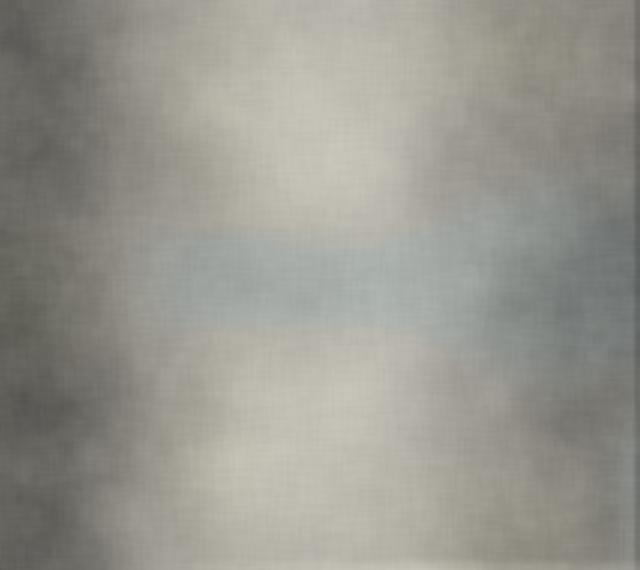
Give the GLSL for this background, as a WebGL 2 fragment shader.

```glsl
#version 300 es
precision highp float;

uniform vec2 u_resolution;
out vec4 outColor;

const float SHADE_LEFT = 0.405;
const float SHADE_PEAK = 0.735;
const float RIGHT_FALL = 0.235;
const float WARP_AMOUNT = 0.075;
const float CLOUD_AMOUNT = 0.11;
const float MOTTLE_AMOUNT = 0.065;
const float WEAVE_AMOUNT = 0.016;
const vec3 WARM_TINT = vec3(1.015, 0.997, 0.948);
const vec3 COOL_TINT = vec3(0.975, 1.008, 0.988);
const vec3 OLIVE_TINT = vec3(1.010, 1.000, 0.905);

float hash(vec2 p) {
    vec3 q = fract(vec3(p.xyx) * 0.1031);
    q += dot(q, q.yzx + 33.33);
    return fract((q.x + q.y) * q.z);
}

float noise(vec2 p) {
    vec2 i = floor(p);
    vec2 f = fract(p);
    f = f * f * (3.0 - 2.0 * f);
    float low = mix(hash(i), hash(i + vec2(1.0, 0.0)), f.x);
    float high = mix(hash(i + vec2(0.0, 1.0)), hash(i + 1.0), f.x);
    return mix(low, high, f.y);
}

// Layered noise centred on zero
float fbm(vec2 p) {
    float sum = 0.0;
    float gain = 0.5;
    for (int i = 0; i < 5; i++) {
        sum += gain * (noise(p) - 0.5);
        p = mat2(1.6, 1.2, -1.2, 1.6) * p + 17.3;
        gain *= 0.5;
    }
    return sum;
}

// Soft elliptical spot
float spot(vec2 p, vec2 centre, vec2 radius) {
    vec2 d = (p - centre) / radius;
    return exp(-dot(d, d));
}

// Brightness; m.y is the distance from the horizontal axis
float backdropShade(vec2 m) {
    float shade = mix(SHADE_LEFT, SHADE_PEAK, smoothstep(0.02, 0.46, m.x));
    shade -= RIGHT_FALL * smoothstep(0.52, 1.0, m.x);

    // Darker hollows
    shade -= 0.080 * spot(m, vec2(0.43, 0.0), vec2(0.18, 0.10));
    shade -= 0.035 * spot(m, vec2(0.09, 0.23), vec2(0.09, 0.07));
    shade -= 0.040 * spot(m, vec2(0.10, 0.40), vec2(0.09, 0.09));
    shade -= 0.035 * spot(m, vec2(0.33, 0.20), vec2(0.06, 0.08));
    shade -= 0.035 * spot(m, vec2(0.69, 0.20), vec2(0.05, 0.10));
    shade -= 0.030 * spot(m, vec2(0.86, 0.25), vec2(0.10, 0.08));
    shade -= 0.025 * spot(m, vec2(0.55, 0.52), vec2(0.30, 0.10));

    // Lighter clouds
    shade += 0.045 * spot(m, vec2(0.21, 0.03), vec2(0.08, 0.10));
    shade += 0.035 * spot(m, vec2(0.35, 0.31), vec2(0.08, 0.08));
    shade += 0.030 * spot(m, vec2(0.52, 0.22), vec2(0.10, 0.08));
    shade += 0.030 * spot(m, vec2(0.22, 0.42), vec2(0.07, 0.12));
    return shade;
}

void main() {
    vec2 uv = gl_FragCoord.xy / u_resolution;
    vec2 p = uv * vec2(u_resolution.x / u_resolution.y, 1.0);

    // Ragged cloud outlines
    vec2 warp = vec2(fbm(p * 5.0 + 3.1), fbm(p * 5.0 + 41.7));
    vec2 w = uv + WARP_AMOUNT * warp;
    float axisDistance = sqrt((w.y - 0.5) * (w.y - 0.5) + 0.0002);
    float shade = backdropShade(vec2(w.x, axisDistance));
    shade -= 0.035 * spot(w, vec2(0.84, 0.46), vec2(0.11, 0.09));
    shade += 0.025 * spot(w, vec2(0.90, 0.61), vec2(0.08, 0.06));

    // Mottled paint and a faint woven grain
    float sideTexture = mix(0.45, 1.0, smoothstep(0.1, 0.4, abs(uv.x - 0.5)));
    shade += sideTexture * CLOUD_AMOUNT * fbm(p * 7.0 + 9.0);
    shade += sideTexture * MOTTLE_AMOUNT * fbm(p * 24.0 + 60.0);
    float weave = noise(p * vec2(28.0, 210.0)) + noise(p * vec2(190.0, 32.0)) - 1.0;
    shade += WEAVE_AMOUNT * weave;

    // Cool band widening to the right, olive patches elsewhere
    float bandWidth = mix(0.075, 0.17, smoothstep(0.55, 0.90, w.x));
    float bandY = mix(0.51, 0.495, smoothstep(0.5, 0.9, w.x));
    float band = 1.0 - smoothstep(0.55, 1.45, abs(w.y - bandY) / bandWidth);
    float cool = band * smoothstep(0.15, 0.36, w.x);
    cool = max(cool, 0.8 * spot(uv, vec2(1.0, 0.17), vec2(0.04, 0.16)));
    float olive = spot(w, vec2(0.03, 0.48), vec2(0.10, 0.12));
    olive += 0.75 * spot(w, vec2(0.82, 0.92), vec2(0.15, 0.10));
    olive += 0.75 * spot(w, vec2(0.80, 0.07), vec2(0.15, 0.09));
    olive += 0.40 * spot(w, vec2(0.30, 0.80), vec2(0.12, 0.20));
    olive += 0.40 * spot(w, vec2(0.32, 0.20), vec2(0.12, 0.20));
    vec3 tint = mix(WARM_TINT, OLIVE_TINT, min(olive, 1.0));
    tint = mix(tint, COOL_TINT, cool);

    // Pale lower rim, then the dark right border
    shade += 0.07 * (1.0 - smoothstep(0.0, 0.025, uv.y)) * smoothstep(0.1, 0.8, uv.x);
    shade += 0.06 * spot(uv, vec2(0.985, 0.12), vec2(0.025, 0.14));
    shade -= 0.075 * smoothstep(0.987, 0.996, uv.x);

    outColor = vec4(clamp(shade * tint, 0.0, 1.0), 1.0);
}
```
